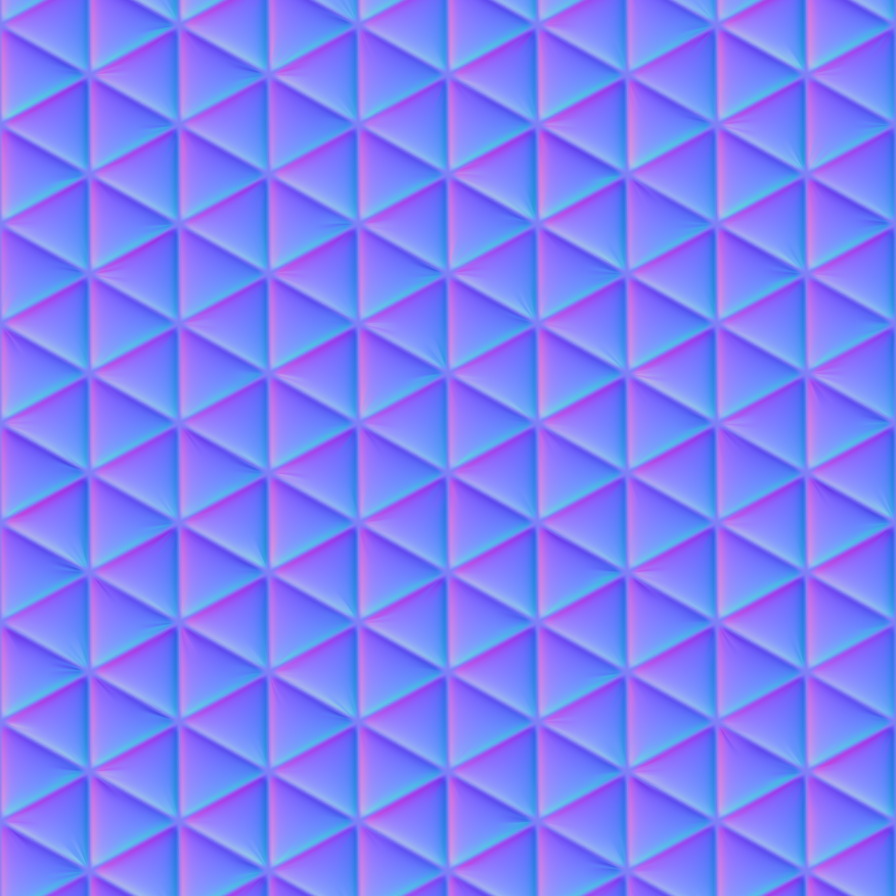
Give the GLSL for this texture map, as a three.js fragment shader.

```glsl
// Normal map of a quilted surface: 10 columns by 9 rows of pinched triangular cells.
// Three line families give barycentric distances; slopes lean inward from each seam,
// and fine creases fan out from the corners with wrapped, sine-free hash noise.
varying vec2 vUv;

float hash(vec2 p) {
  vec3 q = fract(vec3(p.xyx) * 0.1031);
  q += dot(q, q.yzx + 33.33);
  return fract((q.x + q.y) * q.z);
}

// Value noise around a full turn, with a whole number of steps so it closes.
float ringNoise(float turn, float steps, float seed) {
  float t = fract(turn) * steps, i = floor(t), f = t - i;
  float a = hash(vec2(mod(i, steps), seed));
  float b = hash(vec2(mod(i + 1.0, steps), seed));
  return mix(a, b, f * f * (3.0 - 2.0 * f));
}

// Lattice coordinates to an identity that repeats at the canvas border.
vec2 wrapId(vec2 lattice) {
  return vec2(mod(lattice.x + 0.25, 10.0), mod(lattice.y + lattice.x * 0.5 + 0.25, 9.0));
}

void main() {
  // Skewed lattice: upright seams at whole x, rising seams at whole y.
  vec2 grid = vUv * vec2(10.0, 9.0);
  vec2 skew = vec2(grid.x, grid.y - 0.5 * grid.x - 0.75);
  vec2 base = floor(skew), f = skew - base;

  // Distances to the upright, rising and falling seams; they sum to one.
  bool pointsRight = f.x + f.y < 1.0;
  float side = pointsRight ? 1.0 : -1.0;
  vec3 d = pointsRight ? vec3(f, 1.0 - f.x - f.y) : vec3(1.0 - f, f.x + f.y - 1.0);
  float seamDist = min(d.x, min(d.y, d.z));
  float cornerDist = 1.0 - max(d.x, max(d.y, d.z));

  // Broad bowl plus a soft lip along every seam, weakest on the falling ones.
  vec2 cellId = wrapId(base) + (pointsRight ? 0.0 : 37.0);
  float vary = hash(cellId);
  vec3 lip = d / mix(0.06, 0.095, vary);
  vec3 lean = 0.5 * exp(-3.8 * d)
            + mix(0.75, 1.15, hash(cellId + 11.0)) * vec3(0.36, 0.31, 0.2) * exp(-lip * lip);
  vec2 slope = side * (lean.x * vec2(1.0, 0.0)
                     + lean.y * vec2(-0.53, 0.82)
                     + lean.z * vec2(-0.486, -0.81));
  slope += 0.06 * (vec2(vary, hash(cellId + 23.0)) - 0.5) - vec2(0.02, 0.0);

  // Nearest corner and the offset from it in column widths.
  vec2 corner = d.x > max(d.y, d.z) ? vec2(1.0, 0.0)
              : d.y > d.z ? vec2(0.0, 1.0) : vec2(0.0);
  if (!pointsRight) corner = 1.0 - corner;
  vec2 off = f - corner;
  off.y = (off.y + 0.5 * off.x) * 1.111;
  float radius = length(off) + 0.0001;

  // Cloth creases radiating from the corner, gathered in a few directions.
  vec2 cornerId = wrapId(base + corner);
  float seed = floor(hash(cornerId) * 200.0);
  float turn = atan(off.y, off.x + 0.00001) / 6.2831853
             + 0.08 * radius * (hash(cornerId + 5.0) - 0.5);
  float gather = smoothstep(0.4, 0.85, ringNoise(turn, 9.0, seed + 3.0));
  float crease = ringNoise(turn, 52.0, seed) - 0.5;
  float reach = smoothstep(0.03, 0.14, cornerDist) * smoothstep(0.52, 0.2, cornerDist);
  slope += vec2(-off.y, off.x) / radius * crease * reach * (0.03 + 0.28 * gather);

  // Flatten at seam centres and corner knots, then encode the normal.
  slope *= smoothstep(-0.012, 0.045, seamDist) * smoothstep(0.0, 0.15, cornerDist);
  float facing = sqrt(max(0.0, 1.0 - dot(slope, slope)));
  vec3 color = 0.5 + 0.5 * vec3(slope, facing);
  color.b -= 0.04 * smoothstep(0.04, 0.0, seamDist);
  gl_FragColor = vec4(color, 1.0);
}
```
